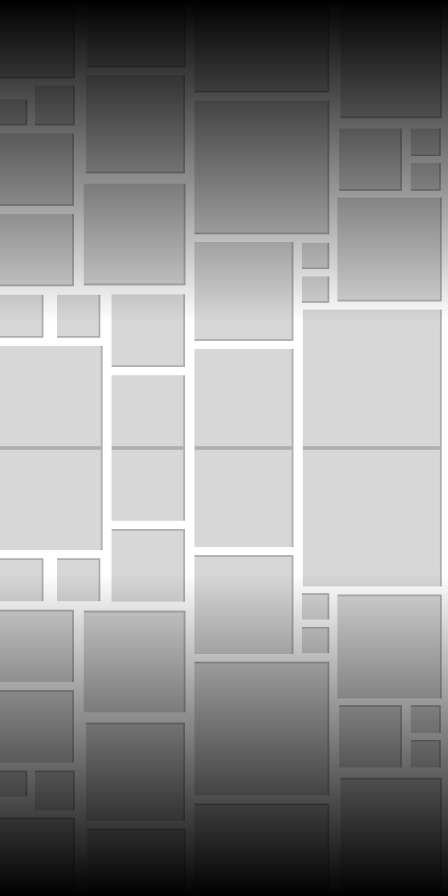
Write a WebGL 2 fragment shader that draws this background.

```glsl
#version 300 es
precision highp float;
// Mirrored mosaic of grey tiles on white grout, fading to black at top and bottom.
uniform vec2 u_resolution;
out vec4 fragColor;

// Splits the box lo..hi into count tiles parted by gap.
// Returns the tile coverage and the shaded rim on the right and inner sides.
vec2 tiles(vec2 p, vec2 lo, vec2 hi, vec2 count, float gap) {
  vec2 pixel = vec2(1.0, 2.0) / u_resolution;
  vec2 pitch = (hi - lo + gap) / count;
  vec2 id = clamp(floor((p - lo) / pitch), vec2(0.0), count - 1.0);
  vec2 local = p - lo - id * pitch;
  vec2 far = pitch - gap - local;
  vec2 inside = clamp(min(local, far) / pixel + 0.5, 0.0, 1.0);
  vec2 rim = clamp((0.004 - vec2(far.x, local.y)) / pixel + 0.5, 0.0, 1.0);
  float cover = inside.x * inside.y;
  return vec2(cover, cover * max(rim.x, rim.y));
}

vec2 tile(vec2 p, vec2 lo, vec2 hi) {
  return tiles(p, lo, hi, vec2(1.0), 0.0);
}

// Leftmost column
vec2 columnA(vec2 p) {
  vec2 t = tile(p, vec2(0.0, 0.0), vec2(0.229, 0.228));
  t = max(t, tiles(p, vec2(0.0, 0.246), vec2(0.224, 0.342), vec2(2.0, 1.0), 0.03));
  t = max(t, tiles(p, vec2(0.0, 0.361), vec2(0.165, 0.702), vec2(1.0, 2.0), 0.018));
  t = max(t, tile(p, vec2(0.0, 0.72), vec2(0.061, 0.778)));
  t = max(t, tile(p, vec2(0.078, 0.72), vec2(0.167, 0.809)));
  return max(t, tile(p, vec2(0.0, 0.825), vec2(0.167, 1.1)));
}

// Second column
vec2 columnB(vec2 p) {
  vec2 t = tiles(p, vec2(0.249, 0.0), vec2(0.413, 0.343), vec2(1.0, 2.0), 0.018);
  t = max(t, tile(p, vec2(0.187, 0.363), vec2(0.414, 0.59)));
  t = max(t, tile(p, vec2(0.192, 0.613), vec2(0.413, 0.832)));
  return max(t, tile(p, vec2(0.195, 0.85), vec2(0.414, 1.1)));
}

// Third column and its pair of small tiles
vec2 columnC(vec2 p) {
  vec2 t = tiles(p, vec2(0.434, 0.0), vec2(0.655, 0.46), vec2(1.0, 2.0), 0.018);
  t = max(t, tiles(p, vec2(0.674, 0.324), vec2(0.735, 0.458), vec2(1.0, 2.0), 0.016));
  return max(t, tiles(p, vec2(0.434, 0.477), vec2(0.735, 1.092), vec2(1.0, 2.0), 0.018));
}

// Rightmost column
vec2 columnD(vec2 p) {
  vec2 t = tile(p, vec2(0.676, 0.0), vec2(0.986, 0.309));
  t = max(t, tile(p, vec2(0.753, 0.327), vec2(0.986, 0.559)));
  t = max(t, tile(p, vec2(0.757, 0.574), vec2(0.897, 0.713)));
  t = max(t, tiles(p, vec2(0.917, 0.574), vec2(0.984, 0.713), vec2(1.0, 2.0), 0.015));
  return max(t, tile(p, vec2(0.76, 0.736), vec2(0.986, 1.1)));
}

void main() {
  vec2 uv = gl_FragCoord.xy / u_resolution;
  // Fold about the horizontal midline, keeping the seam inside the tiles
  vec2 p = vec2(uv.x, max(abs(2.0 * uv.y - 1.0), 1.0 / u_resolution.y));
  vec2 mosaic = max(max(columnA(p), columnB(p)), max(columnC(p), columnD(p)));

  float grey = mix(1.0, 0.843, mosaic.x) - 0.16 * mosaic.y;
  float fade = clamp((1.0 - p.y) / 0.72, 0.0, 1.0);
  fragColor = vec4(vec3(grey * fade), 1.0);
}
```
